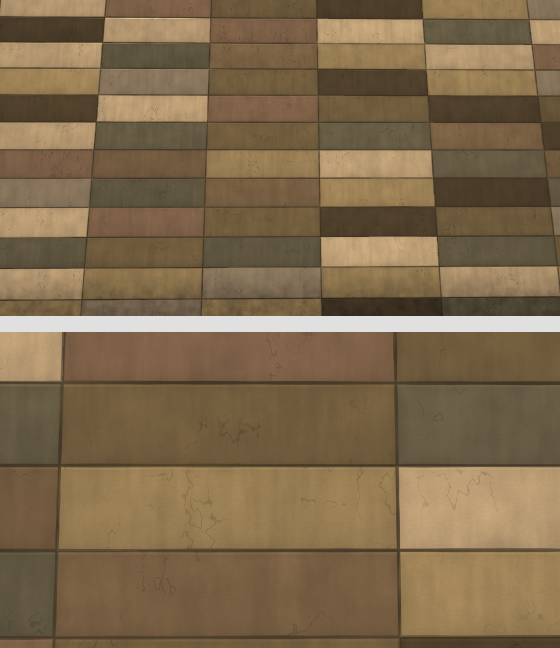
Top, the full canvas; bottom, a detail of the centre.
Write a Shadertoy shader that draws this texture.

```glsl
// Stacked earth-toned wall tiles in mild perspective, with thin joints, streaks and grime.

float hash(vec2 p) {
    return fract(sin(dot(p, vec2(127.1, 311.7))) * 43758.5453);
}

float noise(vec2 p) {
    vec2 i = floor(p), f = fract(p);
    f = f * f * (3.0 - 2.0 * f);
    return mix(mix(hash(i), hash(i + vec2(1, 0)), f.x),
               mix(hash(i + vec2(0, 1)), hash(i + vec2(1, 1)), f.x), f.y);
}

float fbm(vec2 p) {
    float sum = 0.0, amp = 0.5;
    for (int i = 0; i < 4; i++) {
        sum += amp * noise(p);
        p = p * 2.03 + 17.3;
        amp *= 0.5;
    }
    return sum;
}

// Stepped shuffle: tiles that share a side never get the same glaze.
vec3 glaze(vec2 id) {
    vec3 palette[8] = vec3[8](
        vec3(0.74, 0.62, 0.46),   // cream
        vec3(0.44, 0.36, 0.24),   // olive brown
        vec3(0.62, 0.51, 0.34),   // ochre
        vec3(0.39, 0.35, 0.26),   // grey olive
        vec3(0.51, 0.39, 0.29),   // rosy brown
        vec3(0.31, 0.25, 0.17),   // umber
        vec3(0.55, 0.47, 0.37),   // taupe
        vec3(0.47, 0.37, 0.26));  // brown
    float pick = mod(id.x * 4.0 + id.y * 3.0 + floor(hash(id + 3.7) * 3.0), 8.0);
    return palette[int(pick)] * (0.95 + 0.1 * hash(id + 9.1));
}

void mainImage(out vec4 fragColor, in vec2 fragCoord) {
    float px = 1.0 / iResolution.y;
    float x = (fragCoord.x - 0.5 * iResolution.x) * px;
    float down = 1.0 - fragCoord.y * px;

    // Perspective: the wall comes nearer towards the bottom, with a slight twist.
    float y = down - 0.012 * (0.5625 * x + 0.2) * (1.0 - 2.0 * down);
    float zoom = 1.0 + 0.146 * y;
    vec2 wall = vec2((x - 0.005) / (0.333 * zoom) + 0.667, 12.875 * y / zoom + 0.291);
    vec2 id = floor(wall);
    vec2 cell = fract(wall);
    vec2 size = vec2(0.333 * zoom, zoom * zoom / 12.875);
    vec2 seed = id * vec2(7.3, 11.9);
    vec2 q = wall * vec2(4.0, 1.0) + seed;

    // Glaze with soft mottling and vertical streaks
    vec3 col = glaze(id);
    float mottle = fbm(q * 2.5);
    float streak = fbm(q * vec2(9.0, 1.2));
    float grain = noise(q * 38.0);
    col *= 1.0 + 0.16 * (mottle - 0.47) + 0.12 * (streak - 0.47) + 0.03 * (grain - 0.5);

    // Hairline scratches in worn patches
    float vein = abs(fbm(q * vec2(3.5, 2.2) + 31.0) - 0.48);
    float worn = smoothstep(0.5, 0.75, noise(q * 1.7 + 5.0));
    col *= 1.0 - 0.13 * worn * (1.0 - smoothstep(0.0, 0.018, vein));

    // Shading towards the tile rims
    vec2 rim = min(cell, 1.0 - cell) * size;
    float edge = min(rim.x, rim.y);
    col *= 1.0 - 0.09 * exp(-edge * 140.0);
    col *= 1.03 - 0.05 * cell.y;

    // Lit bevel under each joint, strongest at the upper left
    float gleam = exp(-6.0 * length(vec2(x + 0.4, down * 1.3)));
    float bevel = smoothstep(0.001, 0.003, cell.y * size.y)
                * (1.0 - smoothstep(0.003, 0.0055, cell.y * size.y));
    col += bevel * (0.03 + 0.4 * gleam) * (0.5 + noise(wall * 9.0)) * vec3(1.0, 0.93, 0.8);

    // Thin dark joints of uneven depth
    float halfWidth = 0.0013 + 0.0007 * noise(wall * vec2(12.0, 5.0));
    float joint = 1.0 - smoothstep(halfWidth - 0.6 * px, halfWidth + 0.8 * px, edge);
    float depth = 0.45 + 0.4 * noise(wall * 3.0 + 8.0);
    col = mix(col, vec3(0.23, 0.19, 0.13), joint * depth);

    // Grime gathering along the bottom
    float grime = smoothstep(0.80, 1.0, down) * (0.35 + 0.9 * fbm(q * 4.0 + 60.0));
    col *= 1.0 - 0.36 * grime;
    col *= 1.0 - 0.05 * x * x;

    fragColor = vec4(clamp(col, 0.0, 1.0), 1.0);
}
```
